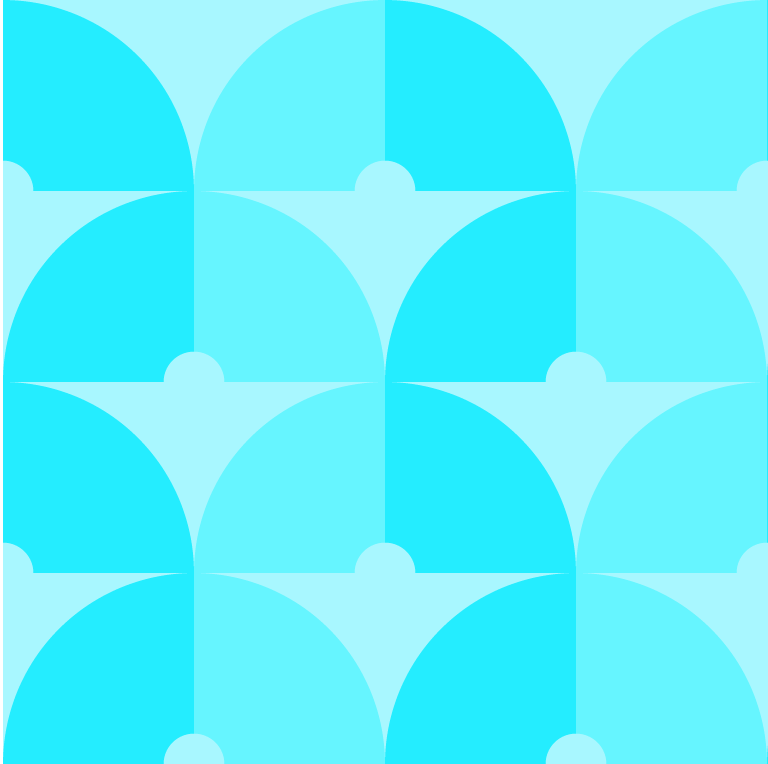
Reproduce this pattern procedurally as a WebGL 1 fragment shader.

```glsl
precision highp float;

uniform vec2 u_resolution;

// Colour at a point measured in cells, four to the canvas height
vec3 domePattern(vec2 p) {
    // White margin along the left border
    if (p.x < 0.0) return vec3(1.0);

    // Dome centres sit on the row base, shifted by one cell on alternate rows
    vec2 cell = floor(p);
    float shift = mod(cell.y, 2.0);
    vec2 fromCentre = vec2(mod(p.x + shift, 2.0) - 1.0, fract(p.y));
    float radius = length(fromCentre);

    vec3 pale = vec3(0.66, 0.97, 1.0);
    vec3 bright = vec3(0.14, 0.93, 1.0);
    vec3 medium = vec3(0.40, 0.96, 1.0);

    // Half domes alternate in colour by column, with a small notch at the base
    vec3 dome = mix(bright, medium, mod(cell.x, 2.0));
    float inDome = step(0.159, radius) * step(radius, 1.0);
    return mix(pale, dome, inDome);
}

void main() {
    // Average a 4 x 4 grid of samples to smooth every edge
    vec3 colour = vec3(0.0);
    for (int j = 0; j < 4; j++) {
        for (int i = 0; i < 4; i++) {
            vec2 offset = (vec2(float(i), float(j)) - 1.5) / 4.0;
            vec2 p = 4.0 * (gl_FragCoord.xy + offset) / u_resolution.y;
            colour += domePattern(p - vec2(0.0157, 0.0));
        }
    }
    gl_FragColor = vec4(colour / 16.0, 1.0);
}
```
